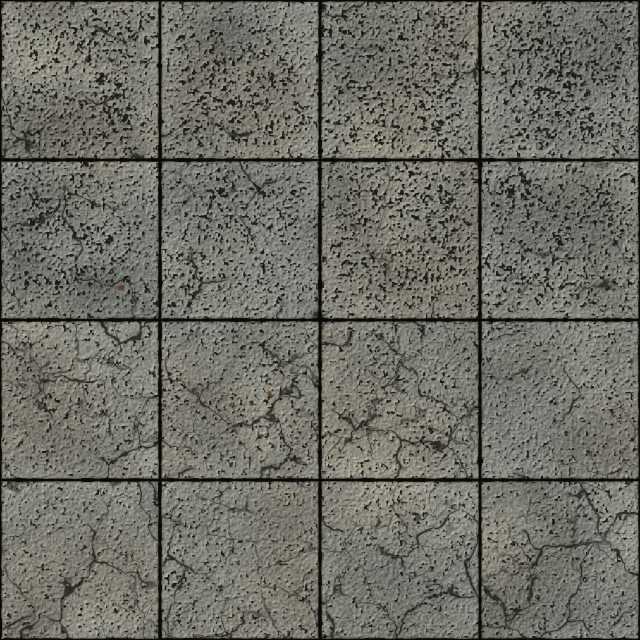
Write a Shadertoy shader that draws this texture.

```glsl
// Weathered concrete paving: a 4 x 4 grid of square slabs with thin black joints.
// Thresholded noise makes the pits, warped cell borders make the cracks, and
// layered noise with a per-slab hash varies tone, tint, pitting and cracking.

const float SLABS = 4.0;
const float JOINT_HALF_WIDTH = 0.0090;
const vec3 JOINT_COLOR = vec3(0.035, 0.037, 0.030);
const vec3 PIT_COLOR = vec3(0.110, 0.110, 0.095);
const vec3 CRACK_COLOR = vec3(0.130, 0.130, 0.110);
const vec3 RUST_COLOR = vec3(0.36, 0.19, 0.09);
const vec3 WARM_TINT = vec3(1.02, 1.00, 0.91);
const vec3 COOL_TINT = vec3(0.98, 1.01, 0.95);

float hash(vec2 p) {
    vec3 q = fract(p.xyx * 0.1031);
    q += dot(q, q.yzx + 33.33);
    return fract((q.x + q.y) * q.z);
}

vec2 hash2(vec2 p) {
    return vec2(hash(p), hash(p + 71.7));
}

float noise(vec2 p) {
    vec2 i = floor(p), f = fract(p);
    f = f * f * (3.0 - 2.0 * f);
    return mix(mix(hash(i), hash(i + vec2(1, 0)), f.x),
               mix(hash(i + vec2(0, 1)), hash(i + vec2(1, 1)), f.x), f.y);
}

float fbm(vec2 p) {
    float sum = 0.0, weight = 0.5;
    for (int i = 0; i < 5; i++) {
        sum += weight * noise(p);
        p = mat2(1.6, 1.2, -1.2, 1.6) * p + 17.3;
        weight *= 0.5;
    }
    return sum / 0.97;
}

// Distance to the line between the two nearest cell centres.
float cellBorder(vec2 p) {
    vec2 base = floor(p), nearest = vec2(9.0), second = vec2(9.0);
    for (int y = -1; y <= 1; y++)
    for (int x = -1; x <= 1; x++) {
        vec2 id = base + vec2(x, y);
        vec2 center = id + hash2(id) - p;
        if (dot(center, center) < dot(nearest, nearest)) {
            second = nearest;
            nearest = center;
        } else if (dot(center, center) < dot(second, second)) {
            second = center;
        }
    }
    return dot(0.5 * (nearest + second), normalize(second - nearest));
}

// Crack strength at one scale, broken up by a patchy mask.
float cracks(vec2 p, float scale, float width, float amount, float soft) {
    vec2 warp = vec2(fbm(p * 5.0), fbm(p * 5.0 + 31.0)) - 0.5;
    float d = cellBorder((p + 0.26 * warp) * scale) / scale;
    float w = width * (0.2 + 1.5 * noise(p * 14.0));
    float line = 1.0 - smoothstep(w - soft, w + soft, d);
    return line * smoothstep(0.66, 0.86, noise(p * 3.1 + 8.0) + 0.4 * amount);
}

// Fine surface roughness; high values become pits.
float roughness(vec2 p) {
    return 0.60 * noise(p * 57.0) + 0.40 * noise(p * 93.0 + 5.0);
}

void mainImage(out vec4 fragColor, in vec2 fragCoord) {
    vec2 p = fragCoord / iResolution.xy * SLABS;
    float pixel = SLABS / iResolution.y;
    vec2 slab = floor(p), f = fract(p);
    float seed = hash(slab + 3.0);
    vec2 local = p + 13.0 * hash2(slab + 9.0);
    vec2 edges = min(f, 1.0 - f);
    float edge = min(edges.x, edges.y);
    float upper = smoothstep(0.5, 2.5, slab.y);
    float inner = smoothstep(0.02, 0.18, edge + 0.08 * (noise(local * 6.0) - 0.5));

    // Stains, grain and light catching the rough surface
    float clouds = fbm(local * 2.3);
    float rough = roughness(p);
    float relief = roughness(p + vec2(0.008, -0.008)) - rough;
    float grain = noise(p * 120.0) - 0.5;
    float tone = 0.495 + 0.22 * (clouds - 0.5) + 0.14 * grain + 0.26 * relief;
    tone += 0.03 * (seed - 0.5) + 0.02 * (1.0 - inner) - 0.015 * upper * inner;
    float warmth = smoothstep(0.25, 0.75, fbm(local * 1.7 + 40.0) + 0.3 * (seed - 0.5));
    vec3 color = tone * mix(COOL_TINT, WARM_TINT, warmth);

    // Pits, densest in the middle of the upper slabs
    float density = mix(0.10, 0.95, upper) * (0.35 + 0.65 * inner);
    density += 0.9 * (fbm(local * 3.0 + 20.0) - 0.5);
    float pit = smoothstep(0.59, 0.83, rough + 0.12 * (density - 0.45));
    color = mix(color, PIT_COLOR, pit);

    // Cracks, mostly in the lower slabs, with a soft dirty halo
    float amount = mix(0.80, 0.25, upper) + 0.3 * (seed - 0.5);
    float halo = cracks(local, 2.4, 0.012, amount, 0.022);
    float crack = max(cracks(local, 2.4, 0.006, amount, pixel),
                      0.7 * cracks(local + 5.0, 4.2, 0.004, amount - 0.15, pixel));
    color *= 1.0 - 0.15 * halo;
    color = mix(color, CRACK_COLOR, 0.85 * crack);

    // A small rust fleck on a few slabs
    vec2 fleck = f - mix(vec2(0.1), vec2(0.9), hash2(slab + 50.0));
    float hasFleck = step(0.8, hash(slab + 23.0));
    float fleckDist = length(fleck) + 0.025 * (noise(p * 50.0) - 0.5);
    color = mix(color, RUST_COLOR, 0.8 * hasFleck * (1.0 - smoothstep(0.010, 0.022, fleckDist)));

    // Joints with slightly chipped, shaded edges
    float chip = 0.006 * (noise(p * 28.0) - 0.5) + 0.010 * smoothstep(0.85, 1.0, noise(p * 17.0));
    float joint = edge - JOINT_HALF_WIDTH - chip;
    color *= 1.0 - 0.22 * (1.0 - smoothstep(0.0, 0.016, joint));
    color = mix(JOINT_COLOR, color, smoothstep(-0.5 * pixel, 0.7 * pixel, joint));

    fragColor = vec4(clamp(color, 0.0, 1.0), 1.0);
}
```
